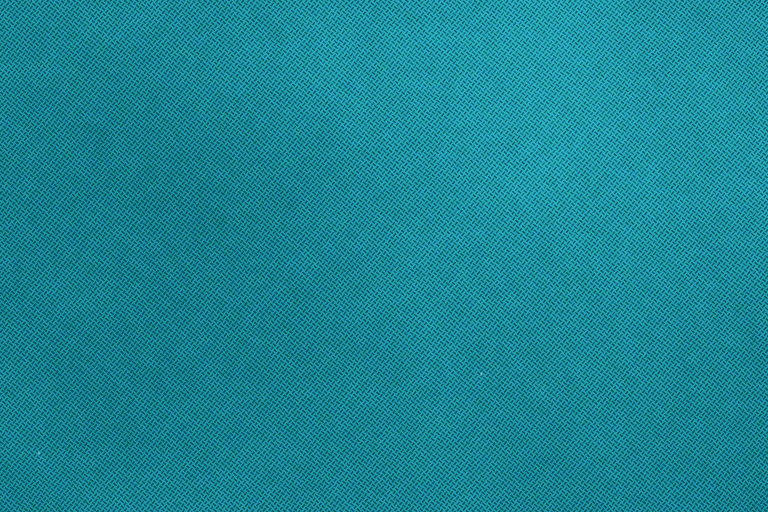
Write a WebGL 2 fragment shader that draws this texture.

```glsl
#version 300 es
precision highp float;

#define CELLS 190.0        // thread crossings per canvas width, along a thread
#define THREAD_ANGLE -0.70 // slant of the first thread direction
#define DASH_LENGTH 0.34   // half length of a gap, in cells
#define DASH_WIDTH 0.14    // half width of a gap, in cells
#define GAP_DEPTH 0.66
#define THREAD_RELIEF 0.34
#define WEAR 0.19
#define WARP 0.5
#define SPECK_CHANCE 0.06
#define SHADOW vec3(0.04, 0.33, 0.38)
#define BASE vec3(0.08, 0.53, 0.585)
#define LIT vec3(0.17, 0.68, 0.75)

uniform vec2 u_resolution;
out vec4 fragColor;

float hash(vec2 p) {
    vec3 q = fract(p.xyx * 0.1031);
    q += dot(q, q.yzx + 33.33);
    return fract((q.x + q.y) * q.z);
}

float noise(vec2 p) {
    vec2 i = floor(p), f = fract(p);
    f = f * f * (3.0 - 2.0 * f);
    return mix(mix(hash(i), hash(i + vec2(1, 0)), f.x),
               mix(hash(i + vec2(0, 1)), hash(i + vec2(1, 1)), f.x), f.y);
}

float fbm(vec2 p) {
    float sum = 0.0, amplitude = 0.5;
    for (int i = 0; i < 4; i++) {
        sum += amplitude * noise(p);
        p = p * 2.03 + 17.0;
        amplitude *= 0.5;
    }
    return sum;
}

float segmentDistance(vec2 p, float halfLength) {
    return length(vec2(max(abs(p.x) - halfLength, 0.0), p.y));
}

float glow(vec2 p, vec2 center, vec2 size) {
    vec2 d = (p - center) / size;
    return exp(-dot(d, d));
}

vec2 rotate(vec2 p, float angle) {
    float c = cos(angle), s = sin(angle);
    return vec2(c * p.x + s * p.y, c * p.y - s * p.x);
}

// Tone of the basket weave: gaps run along and across the threads in turn
float weave(vec2 p, float pixel) {
    vec2 cell = floor(p);
    vec2 q = fract(p) - 0.5;
    if (mod(cell.x + cell.y, 2.0) > 0.5) q = q.yx;
    float variation = hash(cell + 405.0);
    float d = segmentDistance(q, DASH_LENGTH * (0.85 + 0.3 * variation));
    float edge = 0.5 * pixel + 0.03;
    float gap = 1.0 - smoothstep(-edge, edge, d - DASH_WIDTH);
    float relief = smoothstep(0.08, 0.48, d) - 0.35;
    return THREAD_RELIEF * relief + 0.10 * (variation - 0.5)
         - GAP_DEPTH * gap * (0.75 + 0.5 * hash(cell + 441.0));
}

// Broad uneven light with a soft fall-off at the lower corners
float lighting(vec2 p) {
    return 0.24 * glow(p, vec2(0.76, 0.52), vec2(0.34, 0.25))
         + 0.11 * glow(p, vec2(0.40, 0.66), vec2(0.40, 0.12))
         - 0.16 * glow(p, vec2(0.22, 0.28), vec2(0.26, 0.30))
         - 0.11 * glow(p, vec2(1.00, 0.00), vec2(0.25, 0.22))
         - 0.07 * glow(p, vec2(0.00, 0.30), vec2(0.08, 0.40));
}

// Sparse pale lint, at most one fleck in each coarse cell
float lint(vec2 p, float pixel) {
    vec2 g = p * 9.0;
    vec2 cell = floor(g);
    vec2 center = 0.2 + 0.6 * vec2(hash(cell + 3.0), hash(cell + 29.0));
    vec2 d = (fract(g) - center) / 9.0;
    float fleck = 1.0 - smoothstep(0.0, 0.001 + pixel, length(d * vec2(1.0, 0.7)));
    return fleck * step(1.0 - SPECK_CHANCE, hash(cell + 71.0));
}

void main() {
    vec2 p = gl_FragCoord.xy / u_resolution.x;
    float pixel = 1.0 / u_resolution.x;

    vec2 bend = WARP * (vec2(noise(p * 14.0), noise(p * 14.0 + 50.0)) - 0.5);
    vec2 threads = rotate(p * CELLS, THREAD_ANGLE) + bend;
    float tone = 0.61 + lighting(p) + weave(threads, pixel * CELLS);

    // Worn patches and fine fibre grain
    tone += WEAR * (fbm(p * 7.0) - 0.47);
    tone += 0.5 * WEAR * (fbm(p * 45.0 + 9.0) - 0.47);
    tone += 0.12 * (noise(p * 420.0) - 0.5);

    vec3 color = mix(SHADOW, BASE, clamp(tone * 2.0, 0.0, 1.0));
    color = mix(color, LIT, clamp(tone * 2.0 - 1.0, 0.0, 1.2));

    // Dye drifts between green and blue from fibre to fibre
    float dye = noise(p * 300.0 + 80.0) - 0.5;
    color += dye * vec3(0.01, -0.01, 0.08);
    color = mix(color, vec3(0.62, 0.86, 0.86), 0.8 * lint(p, pixel));
    fragColor = vec4(color, 1.0);
}
```
